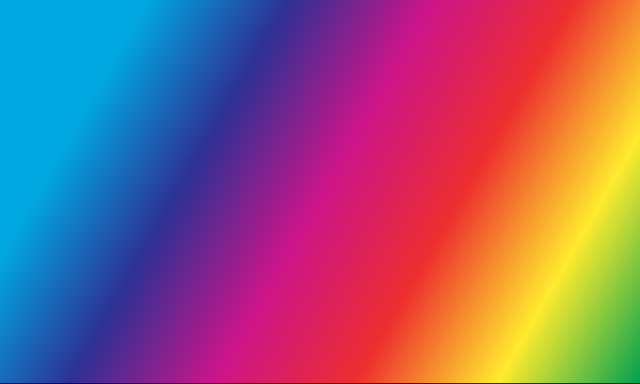
A Shadertoy shader for this background:

```glsl
const vec3 CYAN    = vec3(0.00, 0.66, 0.885);
const vec3 INDIGO  = vec3(0.18, 0.19, 0.58);
const vec3 MAGENTA = vec3(0.80, 0.08, 0.54);
const vec3 RED     = vec3(0.93, 0.18, 0.18);
const vec3 YELLOW  = vec3(1.00, 0.92, 0.18);
const vec3 GREEN   = vec3(0.00, 0.63, 0.32);
const vec3 BORDER  = vec3(0.04);

const float SLANT = 0.572;          // sideways shift of the bands per unit of height
const float FIRST_STOP = 0.229;     // where the flat cyan ends, in canvas widths
const float STOP_SPACING = 0.2227;  // distance between neighbouring colour stops
const float BORDER_HEIGHT = 0.0022; // in canvas heights

// Piecewise linear spectrum with one colour per integer
vec3 spectrum(float t) {
    vec3 stops[6] = vec3[6](CYAN, INDIGO, MAGENTA, RED, YELLOW, GREEN);
    vec3 color = stops[0];
    for (int i = 1; i < 6; i++) {
        color = mix(color, stops[i], clamp(t - float(i - 1), 0.0, 1.0));
    }
    return color;
}

void mainImage(out vec4 fragColor, in vec2 fragCoord) {
    // Position across the slanted bands, measured from the top left
    float depth = iResolution.y - fragCoord.y;
    float across = (fragCoord.x + SLANT * depth) / iResolution.x;
    vec3 color = spectrum((across - FIRST_STOP) / STOP_SPACING);

    // Thin dark border along the bottom, smoothed by pixel coverage
    float coverage = clamp(BORDER_HEIGHT * iResolution.y - fragCoord.y + 0.5, 0.0, 1.0);
    color = mix(color, BORDER, coverage);

    fragColor = vec4(color, 1.0);
}
```
